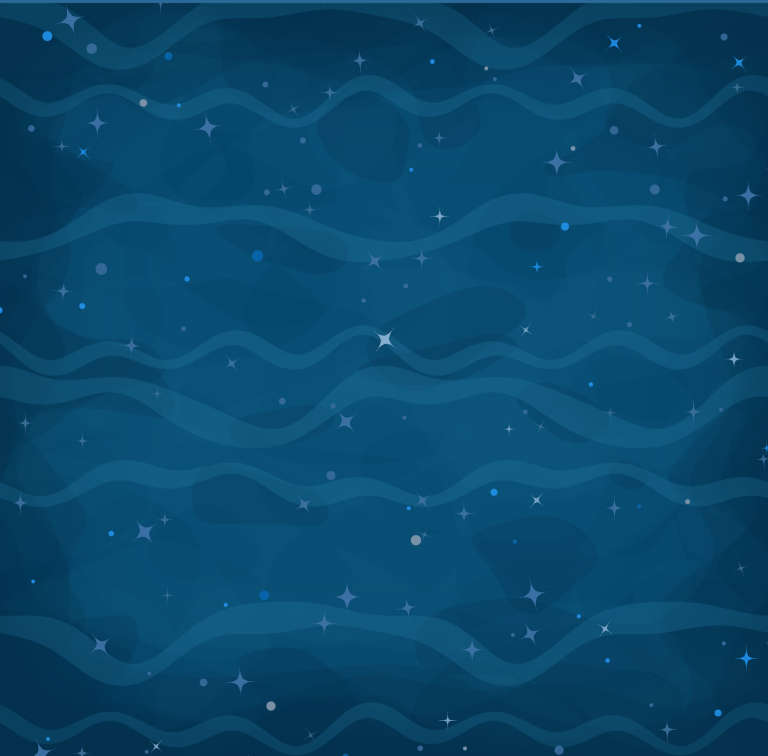
Give the GLSL for this background, as a Shadertoy shader.

```glsl
// A deep blue sea-sky: translucent noise blobs on a vignetted base, crossed by
// wavy ribbons built from harmonics of one repeat, then sprinkled with
// four-pointed stars and dots placed on jittered grids.

const float TAU = 6.2831853;

vec2 hash2(vec2 p) {
    vec3 q = fract(p.xyx * vec3(0.1031, 0.1030, 0.0973));
    q += dot(q, q.yzx + 33.33);
    return fract((q.xx + q.yz) * q.zy);
}

float cornerSlope(vec2 cell, vec2 offset) {
    float angle = TAU * hash2(cell + 71.0).x;
    return dot(vec2(cos(angle), sin(angle)), offset);
}

float gradientNoise(vec2 p) {
    vec2 i = floor(p), f = fract(p), e = vec2(0.0, 1.0);
    vec2 u = f * f * f * (f * (f * 6.0 - 15.0) + 10.0);
    return mix(mix(cornerSlope(i, f), cornerSlope(i + e.yx, f - e.yx), u.x),
               mix(cornerSlope(i + e, f - e), cornerSlope(i + 1.0, f - 1.0), u.x), u.y);
}

// Coverage of a shape from its signed distance
float fill(float d) {
    float pixel = 1.0 / iResolution.y;
    return 1.0 - smoothstep(-0.75 * pixel, 0.75 * pixel, d);
}

// Crisp-edged blob: noise cut at a level
float blob(vec2 p, float level) {
    float n = gradientNoise(p) - level;
    float w = fwidth(n) + 1e-4;
    return smoothstep(-w, w, n);
}

// Ribbon centre line; broad ribbons swell slowly, narrow ones ripple
float wave(float x, float phase, float broad) {
    float t = TAU * x / 0.508 + phase;
    float swell = sin(t) + 0.38 * sin(2.0 * t + 1.3) + 0.16 * sin(3.0 * t + phase);
    float ripple = 0.4 * sin(t) + 0.3 * sin(2.0 * t + phase) + 0.8 * sin(3.0 * t + 0.7);
    return mix(0.021 * ripple, 0.034 * swell, broad);
}

float ribbon(vec2 p, float phase, float broad) {
    float y = wave(p.x, phase, broad);
    float slope = (wave(p.x + 0.001, phase, broad) - y) / 0.001;
    float swing = 0.5 + 0.5 * sin(TAU * p.x / 0.254 + phase * 2.0);
    float halfWidth = mix(0.006 + 0.005 * swing, 0.010 + 0.011 * swing, broad);
    return abs(p.y - y) / sqrt(1.0 + slope * slope) - halfWidth;
}

// Four tapering arms with a concave outline
float star(vec2 p, float radius, float thickness) {
    vec2 a = abs(p) * vec2(1.12, 1.0);
    float taper = 1.0 - max(a.x, a.y) / radius;
    return min(a.x, a.y) - thickness * radius * taper * abs(taper);
}

void mainImage(out vec4 fragColor, in vec2 fragCoord) {
    vec2 p = fragCoord / iResolution.y;
    vec2 q = abs(2.0 * fragCoord / iResolution.xy - 1.0);
    float edge = min(0.65 * pow(q.x, 5.0) + 0.9 * pow(q.y, 5.0), 1.0);

    // Base and its overlapping veils
    vec3 col = mix(vec3(0.012, 0.262, 0.412), vec3(0.02, 0.22, 0.34), edge);
    for (int i = 0; i < 8; i++) {
        float k = float(i);
        vec2 at = p * vec2(2.2, 3.7) * (0.85 + 0.13 * k) + vec2(17.3, 9.7) * k;
        vec3 veil = mix(vec3(0.06, 0.36, 0.51), vec3(0.04, 0.28, 0.40), edge);
        col = mix(col, veil, 0.16 * blob(at, 0.3 * edge - 0.03));
    }
    for (int i = 0; i < 5; i++) {
        float k = float(i);
        vec2 at = p * vec2(3.0, 4.6) * (1.0 + 0.15 * k) + vec2(7.9, 23.1) * (k + 3.0);
        col = mix(col, vec3(0.008, 0.175, 0.285), 0.2 * blob(at, 0.36 - 0.75 * edge));
    }

    // Ribbons
    float heights[8] = float[8](0.035, 0.16, 0.36, 0.465, 0.535, 0.70, 0.865, 0.975);
    float breadths[8] = float[8](0.0, 1.0, 0.3, 1.0, 0.0, 0.75, 0.0, 1.0);
    for (int i = 0; i < 8; i++) {
        float d = ribbon(p - vec2(0.0, heights[i]), 2.1 * float(i) + 0.6, breadths[i]);
        vec3 tint = mix(vec3(0.12, 0.44, 0.59), vec3(0.07, 0.35, 0.48), edge);
        col = mix(col, tint, 0.38 * fill(d));
    }

    // Stars and dots: each cell may hold one of either
    vec2 home = floor(p * 10.0);
    for (int i = 0; i < 9; i++) {
        vec2 cell = home + vec2(i % 3 - 1, i / 3 - 1);

        vec2 kind = hash2(cell + 11.0), look = hash2(cell + 37.0);
        vec2 r = p - (cell + hash2(cell + 5.0)) / 10.0;
        float angle = 1.5 * (look.x - 0.5) * step(0.35, look.y);
        float c = cos(angle), s = sin(angle);
        float size = mix(0.008, 0.020, kind.y * kind.y);
        float d = star(mat2(c, s, -s, c) * r, size, mix(0.22, 0.42, kind.y));
        vec3 tint = mix(vec3(0.27, 0.45, 0.60), vec3(0.24, 0.45, 0.66), kind.y);
        tint = look.x > 0.86 ? vec3(0.56, 0.71, 0.84) : tint;
        tint = look.x < 0.05 ? vec3(0.13, 0.58, 0.93) : tint;
        col = mix(col, tint, step(kind.x, 0.72) * mix(0.75, 0.95, kind.y) * fill(d));

        kind = hash2(cell + 59.0);
        look = hash2(cell + 83.0);
        d = length(p - (cell + hash2(cell + 97.0)) / 10.0) - mix(0.0025, 0.0078, look.x * look.x);
        tint = look.y < 0.3 ? vec3(0.13, 0.57, 0.92) : vec3(0.22, 0.42, 0.61);
        tint = look.y > 0.93 ? vec3(0.52, 0.60, 0.68) : tint;
        tint = look.y > 0.3 && look.y < 0.37 ? vec3(0.03, 0.40, 0.68) : tint;
        col = mix(col, tint, step(kind.x, 0.66) * 0.9 * fill(d));
    }

    // Pale strip along the top
    col = mix(col, vec3(0.17, 0.41, 0.60), fill(0.996 - p.y));
    fragColor = vec4(col, 1.0);
}
```
